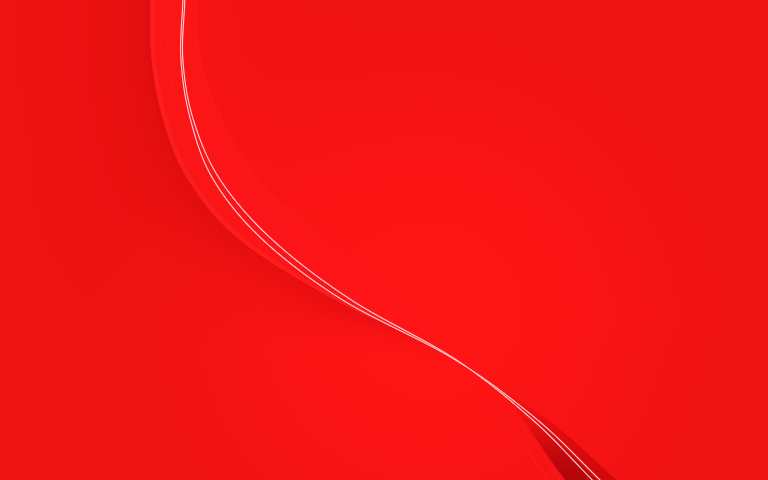
Give the GLSL for this background, as a WebGL 2 fragment shader.

```glsl
#version 300 es
precision highp float;

uniform vec2 u_resolution;
out vec4 fragColor;

// Colours
const vec3 BASE = vec3(0.932, 0.070, 0.070);
const vec3 GLOW = vec3(0.992, 0.078, 0.080);
const vec3 RIBBON = vec3(0.990, 0.085, 0.095);
const vec3 EDGE = vec3(1.000, 0.160, 0.170);
const vec3 SHADOW = vec3(0.780, 0.020, 0.030);
const vec3 FOLD = vec3(0.640, 0.010, 0.030);
const vec3 LINE = vec3(1.000, 0.900, 0.930);

// Layout, in canvas heights
const vec2 GLOW_CENTER = vec2(0.90, 0.35);
const float GLOW_INNER = 0.12;
const float GLOW_OUTER = 0.72;
const float SHADOW_WIDTH = 0.060;
const float LINE_HALF_WIDTH = 0.0012;
const float CROSSING = 0.245;

// Horizontal positions at nine evenly spaced heights, top to bottom
const int LAST = 8;
const float CENTER[9] = float[9](0.383, 0.379, 0.400, 0.452, 0.558, 0.723, 0.950, 1.115, 1.242);
const float GAP[9] = float[9](0.002, 0.002, 0.003, 0.007, 0.010, 0.009, 0.001, -0.005, -0.008);
const float LEFT[9] = float[9](0.313, 0.316, 0.340, 0.392, 0.500, 0.698, 0.950, 1.052, 1.142);
const float RIGHT[9] = float[9](0.408, 0.417, 0.462, 0.538, 0.673, 0.815, 0.954, 1.142, 1.285);

// Catmull-Rom curve with linear extension at both ends
float spline(float k[9], float y) {
    float t = (1.0 - y) * float(LAST);
    int i = clamp(int(floor(t)), 0, LAST - 1);
    float f = t - float(i);
    float b = k[i];
    float c = k[i + 1];
    float a = i > 0 ? k[i - 1] : 2.0 * b - c;
    float d = i < LAST - 1 ? k[i + 2] : 2.0 * c - b;
    return b + 0.5 * f * (c - a + f * (2.0 * a - 5.0 * b + 4.0 * c - d
        + f * (3.0 * (b - c) + d - a)));
}

// Antialiased stroke from a signed distance
float stroke(float d, float halfWidth, float px) {
    return clamp((halfWidth - abs(d)) / px + 0.5, 0.0, 1.0);
}

// Antialiased coverage of the positive side
float fill(float d, float px) {
    return clamp(d / px + 0.5, 0.0, 1.0);
}

void main() {
    vec2 p = gl_FragCoord.xy / u_resolution.y;
    float px = 1.0 / u_resolution.y;

    // Horizontal offsets become distances through the local slope
    float center = spline(CENTER, p.y);
    float slope = (spline(CENTER, p.y + 0.005) - spline(CENTER, p.y - 0.005)) / 0.01;
    float scale = inversesqrt(1.0 + slope * slope);
    float gap = spline(GAP, p.y);
    float dCenter = (p.x - center) * scale;
    float dLeft = (p.x - spline(LEFT, p.y)) * scale;
    float dRight = (spline(RIGHT, p.y) - p.x) * scale;
    float upper = smoothstep(CROSSING, CROSSING + 0.12, p.y);
    float lower = 1.0 - smoothstep(0.0, CROSSING, p.y);

    // Broad central glow
    float glow = 1.0 - smoothstep(GLOW_INNER, GLOW_OUTER, length(p - GLOW_CENTER));
    vec3 color = mix(BASE, GLOW, glow);

    // Soft light on the right of the ribbon, shadow on its left
    float light = exp(-max(-dRight, 0.0) / 0.16) * fill(dCenter, px);
    color = mix(color, GLOW, 0.55 * light * upper);
    float shade = exp(-max(-dLeft, 0.0) / SHADOW_WIDTH) * fill(-dLeft, px);
    color = mix(color, SHADOW, 0.38 * shade * upper);

    // Translucent ribbon, with a paler outer band
    float inside = fill(dLeft, px) * fill(dRight, px);
    color = mix(color, RIBBON, 0.85 * inside * upper);
    float band = inside * (1.0 - smoothstep(0.007, 0.011, dLeft));
    color = mix(color, EDGE, 0.38 * band * upper);
    float inner = mix(0.035, 0.060, smoothstep(0.55, 1.0, 1.0 - p.y));
    float dInner = dLeft - inner;
    color = mix(color, EDGE, 0.25 * stroke(dInner, 0.001, px) * smoothstep(0.55, 0.8, p.y));
    color = mix(color, EDGE, 0.30 * stroke(dRight, 0.001, px) * upper);

    // Dark folds below the crossing
    float under = fill(dLeft - 0.025, px) * fill(-dCenter, px);
    float over = fill(dCenter, px) * fill(dRight, px);
    color = mix(color, FOLD, under * 0.80 * lower * lower);
    color = mix(color, SHADOW, over * 0.75 * lower);
    float faint = stroke(dLeft, 0.001, px) + stroke(dLeft - 0.018, 0.001, px);
    color = mix(color, EDGE, 0.40 * min(faint, 1.0) * lower);

    // Paired highlight lines
    float lines = max(stroke(dCenter - gap * scale, LINE_HALF_WIDTH, px),
                      stroke(dCenter + gap * scale, LINE_HALF_WIDTH, px));
    color = mix(color, LINE, 0.88 * lines);

    fragColor = vec4(color, 1.0);
}
```
